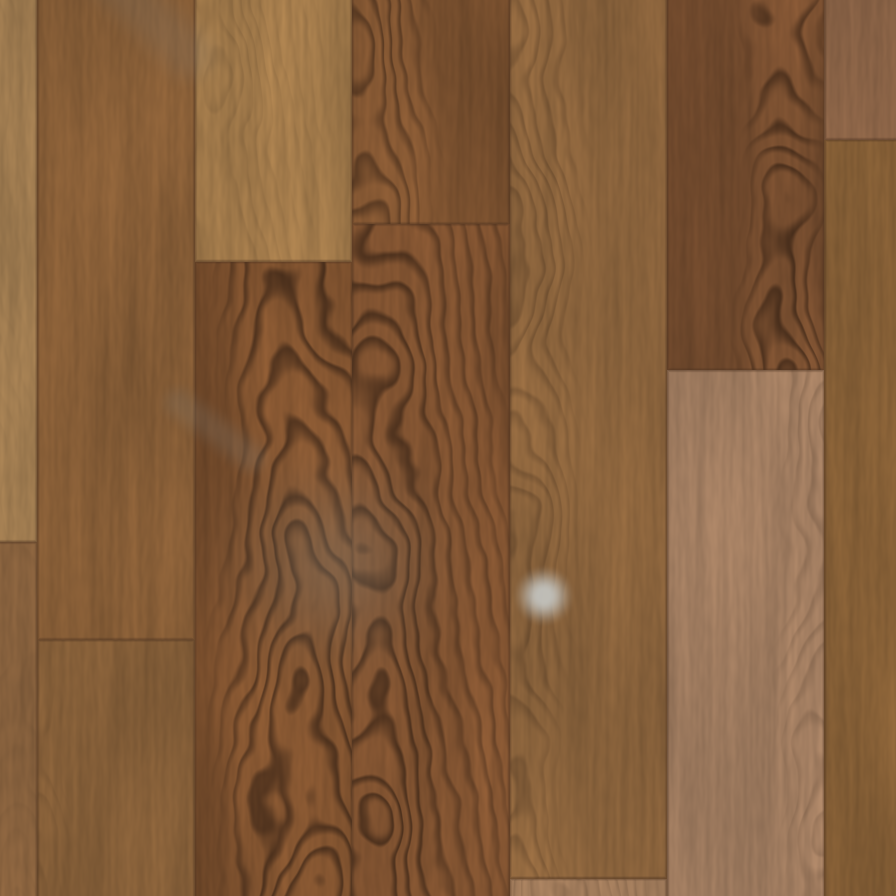
This texture is drawn by a Shadertoy shader. Its source:

```glsl
#define PLANK_WIDTH 0.1757
#define FIRST_SEAM 0.0417
#define SEAM_HALF 0.0034
#define SEAM_COLOR vec3(0.29, 0.19, 0.12)
#define RING_COLOR vec3(0.27, 0.17, 0.10)
#define RING_COUNT 10.0
#define RING_WARP 3.2
#define ARCH_SLOPE 9.0
#define STREAK_AMOUNT 0.095
#define GLARE_COLOR vec3(0.76, 0.76, 0.74)
#define HAZE_COLOR vec3(0.50, 0.46, 0.41)

// Height of the butt joint in each column
const float JOINTS[7] = float[7](0.395, 0.286, 0.708, 0.75, 0.0195, 0.587, 0.844);

// Base stain of the planks above and below each joint
const vec3 UPPER_TONE[7] = vec3[7](
    vec3(0.62, 0.48, 0.31), vec3(0.52, 0.36, 0.21), vec3(0.61, 0.46, 0.28),
    vec3(0.47, 0.31, 0.18), vec3(0.53, 0.38, 0.23), vec3(0.43, 0.28, 0.17),
    vec3(0.53, 0.38, 0.27));
const vec3 LOWER_TONE[7] = vec3[7](
    vec3(0.53, 0.38, 0.24), vec3(0.52, 0.37, 0.22), vec3(0.45, 0.29, 0.165),
    vec3(0.45, 0.29, 0.17), vec3(0.60, 0.46, 0.34), vec3(0.62, 0.48, 0.37),
    vec3(0.52, 0.37, 0.21));

// Ring figure: heart position across the plank, strength, reach
const vec3 UPPER_RINGS[7] = vec3[7](
    vec3(0.5, 0.08, 0.6), vec3(0.9, 0.03, 0.5), vec3(0.1, 0.2, 0.8),
    vec3(0.0, 0.8, 0.60), vec3(0.0, 0.4, 0.5), vec3(0.75, 1.0, 0.42),
    vec3(0.5, 0.04, 0.5));
const vec3 LOWER_RINGS[7] = vec3[7](
    vec3(0.9, 0.10, 0.5), vec3(0.0, 0.25, 0.2), vec3(0.68, 1.0, 0.66),
    vec3(0.1, 1.0, 1.0), vec3(0.3, 0.3, 0.8), vec3(1.0, 0.3, 0.38),
    vec3(0.8, 0.08, 0.6));

vec2 hashGradient(vec2 cell) {
    float a = 6.2832 * fract(sin(dot(cell, vec2(127.1, 311.7))) * 4375.85);
    return vec2(cos(a), sin(a));
}

float noise(vec2 p) {
    vec2 i = floor(p), f = p - i;
    vec2 s = f * f * f * (f * (f * 6.0 - 15.0) + 10.0);
    vec2 e = vec2(1.0, 0.0);
    float low = mix(dot(hashGradient(i), f), dot(hashGradient(i + e), f - e), s.x);
    float high = mix(dot(hashGradient(i + e.yx), f - e.yx),
                     dot(hashGradient(i + 1.0), f - 1.0), s.x);
    return mix(low, high, s.y);
}

float segmentDistance(vec2 p, vec2 a, vec2 b) {
    vec2 ab = b - a;
    return length(p - a - ab * clamp(dot(p - a, ab) / dot(ab, ab), 0.0, 1.0));
}

// Growth rings: arched contours of a warped distance from the heart
float ringLines(vec2 p, float across, vec3 rings, float seed) {
    float d = abs(across - rings.x);
    float calm = mix(1.0, 0.3, smoothstep(0.15, 0.6, d));
    vec2 q = vec2(across * 1.7, p.y * 6.5) + seed * 17.3;
    float field = RING_COUNT * mix(1.5, 1.0, rings.y) * sqrt(d * d + 0.03)
                + ARCH_SLOPE * p.y
                + calm * RING_WARP * noise(q)
                + calm * 1.1 * noise(q * vec2(1.8, 2.3) + 5.0)
                + 0.3 * noise(q * vec2(3.0, 5.0));
    float phase = fract(field);
    float soft = clamp(fwidth(field), 0.2, 0.4);
    float line = smoothstep(0.4, 0.84, phase) * (1.0 - smoothstep(1.0 - soft, 1.0, phase));
    return line * mix(1.0, 0.6, smoothstep(0.2, 0.6, d));
}

void mainImage(out vec4 fragColor, in vec2 fragCoord) {
    vec2 p = fragCoord / iResolution.xy;

    // Plank layout
    float x = (p.x - FIRST_SEAM) / PLANK_WIDTH;
    float across = fract(x);
    int column = clamp(int(floor(x)) + 1, 0, 6);
    bool above = p.y > JOINTS[column];
    float seed = float(column) * 2.0 + (above ? 1.0 : 0.0);
    vec3 color = above ? UPPER_TONE[column] : LOWER_TONE[column];
    vec3 rings = above ? UPPER_RINGS[column] : LOWER_RINGS[column];

    // Ring figure, fading into plain wood
    float edge = rings.z + 0.22 * noise(vec2(p.y * 3.0, seed * 3.7));
    float figure = rings.y * (1.0 - smoothstep(edge - 0.3, edge, abs(across - rings.x)));
    color *= 1.0 + 0.14 * figure;
    float lines = ringLines(p, across, rings, seed);
    color = mix(color, mix(color * 0.6, RING_COLOR, rings.y), 0.8 * figure * lines);

    // Fibres and blotches
    vec2 s = p + seed * 3.1;
    float fibres = noise(s * vec2(150.0, 6.0)) + 0.8 * noise(s * vec2(48.0, 3.0))
                 + 0.5 * noise(s * vec2(230.0, 45.0));
    float blotch = noise(s * vec2(9.0, 4.0));
    color *= 1.0 + STREAK_AMOUNT * fibres + 0.12 * blotch;

    // Seams
    float side = min(across, 1.0 - across) * PLANK_WIDTH;
    float gap = min(side, abs(p.y - JOINTS[column]));
    color = mix(color, SEAM_COLOR, 0.45 * (1.0 - smoothstep(0.0, SEAM_HALF, gap)));

    // Varnish reflections
    vec2 h = p - vec2(0.375, 0.37);
    float haze = 0.36 * exp(-dot(h, h) / 0.007);
    float band = segmentDistance(p, vec2(0.20, 0.55), vec2(0.28, 0.49));
    haze += 0.25 * (1.0 - smoothstep(0.002, 0.027, band));
    band = segmentDistance(p, vec2(0.13, 1.02), vec2(0.21, 0.94));
    haze += 0.22 * (1.0 - smoothstep(0.005, 0.045, band));
    color = mix(color, HAZE_COLOR, min(haze, 0.6));
    float spot = length(p - vec2(0.607, 0.335));
    color = mix(color, GLARE_COLOR, 0.95 * (1.0 - smoothstep(0.006, 0.036, spot)));

    fragColor = vec4(color, 1.0);
}
```
